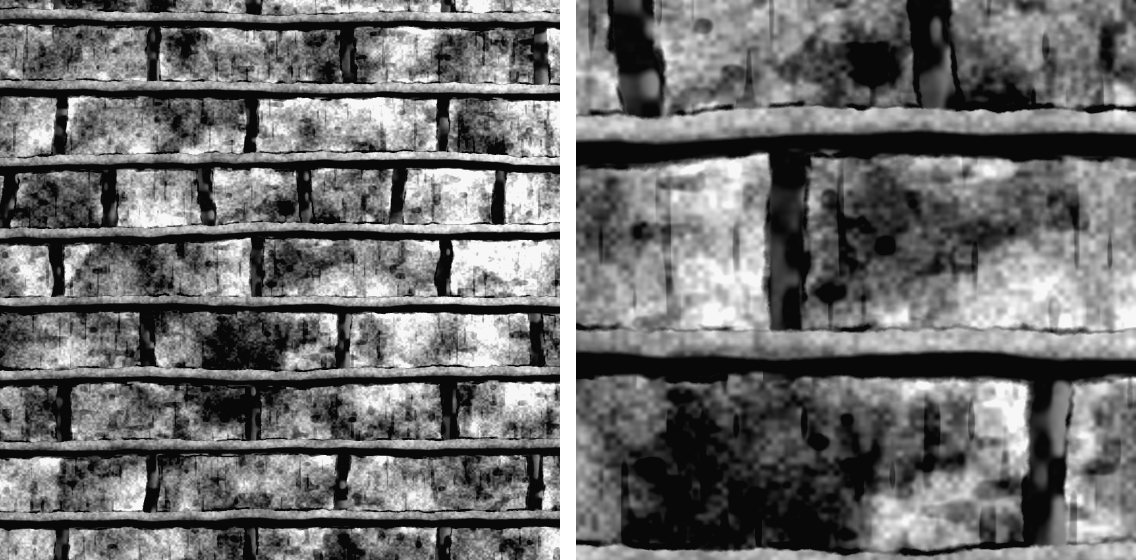
Left: the whole. Right: its middle third, enlarged.
Write a WebGL 1 fragment shader that draws this texture.

```glsl
precision highp float;
// Weathered black and white brick wall with shadowed mortar ledges and one header course.
uniform vec2 u_resolution;

float hash(vec2 p) {
  return fract(sin(dot(p, vec2(12.9898, 78.233))) * 43758.5453);
}

float noise(vec2 p) {
  vec2 i = floor(p), f = fract(p);
  f = f * f * (3.0 - 2.0 * f);
  return mix(mix(hash(i), hash(i + vec2(1.0, 0.0)), f.x),
             mix(hash(i + vec2(0.0, 1.0)), hash(i + 1.0), f.x), f.y);
}

float fbm(vec2 p) {
  float sum = 0.0, amp = 0.5;
  for (int i = 0; i < 5; i++) {
    sum += amp * noise(p);
    p = p * 2.03 + 17.3;
    amp *= 0.56;
  }
  return sum / 1.07;
}

void main() {
  vec2 uv = gl_FragCoord.xy / u_resolution;

  // Hand-laid wobble of the courses
  vec2 p = uv;
  p.y += 0.012 * (noise(uv * vec2(4.0, 7.0) + 3.0) - 0.5)
       + 0.004 * (noise(uv * vec2(26.0, 14.0)) - 0.5);
  p.x += 0.008 * (noise(uv * vec2(12.0, 22.0) + 9.0) - 0.5);

  // Courses, counted downward from the first shadow line
  float courseHeight = 0.1273;
  float v = (0.957 - p.y) / courseHeight;
  float row = floor(v);
  float depth = fract(v) * courseHeight;

  // Upright joints: half-brick bond, short headers in one course
  bool header = row == 2.0;
  float brickWidth = header ? 0.174 : 0.344;
  float offset = header ? 0.016 : mix(0.271, 0.108, mod(row, 2.0));
  float joint = floor((p.x - offset) / brickWidth + 0.5);
  vec2 jointId = vec2(joint, row);
  float lean = (hash(jointId + 5.7) - 0.5) * (header ? 0.22 : 0.07);
  float side = p.x - offset - joint * brickWidth
             - 0.014 * (hash(jointId + 1.3) - 0.5) - lean * (depth - 0.06);
  vec2 brickId = vec2(joint - step(side, 0.0), row);
  float seed = hash(brickId + 2.1);

  // Ragged outline of the brick face
  float ragged = 0.006 * (fbm(uv * 75.0) - 0.5);
  float jointHalf = 0.009 + 0.004 * hash(jointId + 8.2);
  float edge = min(min(depth - 0.007, 0.106 - depth), abs(side) - jointHalf) + ragged;
  float face = smoothstep(-0.0015, 0.002, edge);

  // Brick face: blotches, stains, pits, scratches and pale salts
  float grain = noise(uv * 270.0) * 0.6 + noise(uv * 140.0 + 31.0) * 0.4 - 0.5;
  vec2 q = uv + seed * 13.0;
  float tone = 0.58 + 0.2 * (hash(brickId + 4.4) - 0.5);
  tone += 1.25 * (fbm(q * vec2(15.0, 19.0)) - 0.5);
  tone -= 0.28 * smoothstep(0.58, 0.72, noise(q * vec2(11.0, 6.0)) + 0.15 * (fbm(q * 50.0) - 0.5));
  tone -= 0.25 * smoothstep(0.66, 0.86, noise(q * vec2(60.0, 72.0)));
  tone -= 0.2 * smoothstep(0.76, 0.9, noise(q * vec2(150.0, 32.0)));
  tone += 0.32 * smoothstep(0.022, 0.003, edge) * smoothstep(0.48, 0.7, fbm(q * vec2(24.0, 34.0)));
  tone += 0.42 * grain;

  // Broken dark contour just inside the arris
  float contour = smoothstep(0.0035, 0.0, abs(edge - 0.001));
  tone -= 0.55 * contour * smoothstep(0.35, 0.6, noise(uv * 48.0 + 6.0));

  // Deep joints, with crumbs of mortar on the lit flank
  float crumbs = smoothstep(0.5, 0.85, noise(uv * vec2(95.0, 60.0) + 12.0));
  float gap = 0.07 + crumbs * (0.2 + 0.25 * smoothstep(-0.004, 0.009, side)) + 0.08 * grain;

  // Rounded mortar ledge beneath each course
  float ledge = 0.63 + 0.5 * (fbm(uv * vec2(24.0, 50.0) + 40.0) - 0.5) + 0.32 * grain;
  ledge -= 0.25 * smoothstep(0.112, 0.123, depth);
  float onLedge = smoothstep(0.1045, 0.1075, depth - ragged);

  float value = mix(mix(gap, ledge, onLedge), tone, face);

  // Brighter light at the right, slight falloff toward the left and bottom
  vec2 glow = (uv - vec2(0.97, 0.66)) / vec2(0.33, 0.25);
  float light = 0.94 + 0.1 * uv.x + 0.04 * uv.y;
  value = value * light + 0.24 * exp(-dot(glow, glow)) * max(face, onLedge);

  // Black shadow line under the ledge
  float fromLine = min(depth, courseHeight - depth) + 0.3 * ragged;
  float lineHalf = 0.0018 + 0.0042 * noise(vec2(uv.x * 9.0, floor(v + 0.5) * 7.0));
  float shadow = 1.0 - smoothstep(lineHalf, lineHalf + 0.004, fromLine);
  value = mix(value, 0.03 + 0.04 * noise(uv * 120.0), shadow);

  // Hard photographic contrast
  value = clamp((value - 0.5) * 1.12 + 0.5, 0.03, 0.97);
  gl_FragColor = vec4(vec3(value), 1.0);
}
```
